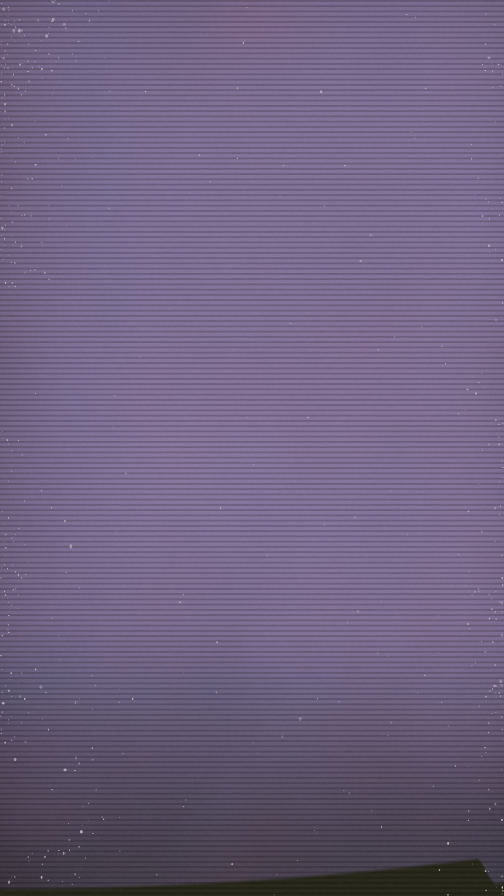
Give the GLSL for this background, as a Shadertoy shader.

```glsl
const float SCANLINES = 512.0 / 3.0;
const vec3 LILAC = vec3(0.53, 0.46, 0.61);
const vec3 DUSK = vec3(0.31, 0.275, 0.335);
const vec3 OLIVE = vec3(0.16, 0.16, 0.11);
const vec3 DUST = vec3(0.76, 0.72, 0.78);

float hash(vec2 p) {
    vec3 q = fract(vec3(p.xyx) * 0.1031);
    q += dot(q, q.yzx + 33.33);
    return fract((q.x + q.y) * q.z);
}

float noise(vec2 p) {
    vec2 i = floor(p), f = fract(p);
    f = f * f * (3.0 - 2.0 * f);
    vec2 e = vec2(0.0, 1.0);
    return mix(mix(hash(i), hash(i + e.yx), f.x),
               mix(hash(i + e.xy), hash(i + e.yy), f.x), f.y);
}

float fbm(vec2 p) {
    float sum = 0.0, gain = 0.5;
    for (int i = 0; i < 4; i++) {
        sum += gain * noise(p);
        p = p * 2.03 + 17.0;
        gain *= 0.5;
    }
    return sum;
}

// Dark line in the middle of each repeat
float scanline(float y, float count, float pixel) {
    float d = abs(fract(y * count) - 0.5);
    float soft = max(0.12, 0.5 * pixel * count);
    return 1.0 - smoothstep(0.18 - soft, 0.18 + soft, d);
}

// One jittered speck per occupied cell
float specks(vec2 p, float cells, float density, float seed, float pixel) {
    vec2 q = p * cells, id = floor(q) + seed;
    vec2 centre = 0.3 + 0.4 * vec2(hash(id + 3.1), hash(id + 7.7));
    vec2 stretch = vec2(1.0, mix(0.6, 1.4, hash(id + 5.3)));
    float radius = mix(0.1, 0.28, hash(id + 11.9));
    float soft = max(0.08, 0.5 * pixel * cells);
    float dotMask = 1.0 - smoothstep(radius - soft, radius + soft,
                                    length((fract(q) - centre) * stretch));
    return dotMask * step(hash(id), density) * mix(0.25, 0.9, hash(id + 19.4));
}

// Wear gathers at the sides and in the corners
float wearDensity(vec2 uv, vec2 p) {
    float side = min(uv.x, 1.0 - uv.x);
    float clump = smoothstep(0.35, 0.7, fbm(p * 6.0 + 4.0));
    float corner = exp(-10.0 * length(uv - vec2(0.03, 0.97)))
                 + exp(-9.0 * length(uv - vec2(0.08, 0.04)));
    return 0.0015 + 0.22 * clump * exp(-35.0 * side) + 0.1 * corner * clump
         + 0.006 * smoothstep(0.75, 0.95, uv.x);
}

// Ground edge rises gently to the right, then drops
float groundHeight(float x) {
    return 0.008 + 0.037 * x * x - 0.03 * smoothstep(0.945, 0.985, x);
}

void mainImage(out vec4 fragColor, in vec2 fragCoord) {
    vec2 uv = fragCoord / iResolution.xy;
    vec2 p = fragCoord / iResolution.x;
    float pixel = 1.0 / iResolution.x;

    // Sky fading to dusk, with broad cloudy stains
    float cloud = fbm(p * vec2(3.0, 2.2) + 8.0) - 0.47;
    float fade = smoothstep(0.0, 0.32, uv.y + 0.05 * cloud);
    vec3 color = mix(DUSK, LILAC, fade);
    color *= 0.95 + 0.05 * smoothstep(0.2, 0.5, uv.y) + 0.08 * cloud;

    // Cool and warm tints
    float cool = exp(-pow((uv.x - 0.16) / 0.12, 2.0)) * fade
               + exp(-pow((uv.y - 0.23) / 0.035, 2.0));
    float tint = 0.6 * cool + 2.0 * (fbm(p * 4.0 + 31.0) - 0.47);
    color += vec3(-0.022, 0.006, 0.008) * tint;

    // Vignette, deepest on the left and at the lower corners
    color *= 1.0 - 0.13 * exp(-9.0 * uv.x) - 0.06 * exp(-14.0 * (1.0 - uv.x));
    color *= 1.0 - 0.1 * exp(-12.0 * (1.0 - uv.y));
    color *= 1.0 - 0.14 * exp(-5.0 * length(uv * vec2(1.0, 4.0)));

    // Ground strip
    float ground = 1.0 - smoothstep(-0.003, 0.003, uv.y - groundHeight(uv.x));
    color = mix(color, OLIVE, ground);

    // Scanlines and fine grain
    float lineMask = scanline(uv.y, SCANLINES, 1.0 / iResolution.y);
    color *= 1.0 - 0.18 * lineMask;
    color += 0.012 * (noise(p * 288.0) - 0.5);

    // Dust in two sizes
    float density = wearDensity(uv, p), dust = 0.0;
    for (int i = 0; i < 2; i++) {
        float layer = float(i);
        dust = max(dust, specks(p, 150.0 - 60.0 * layer,
                                density * (1.0 - 0.6 * layer), 53.0 * layer, pixel));
    }
    color = mix(color, DUST, dust);

    fragColor = vec4(clamp(color, 0.0, 1.0), 1.0);
}
```
